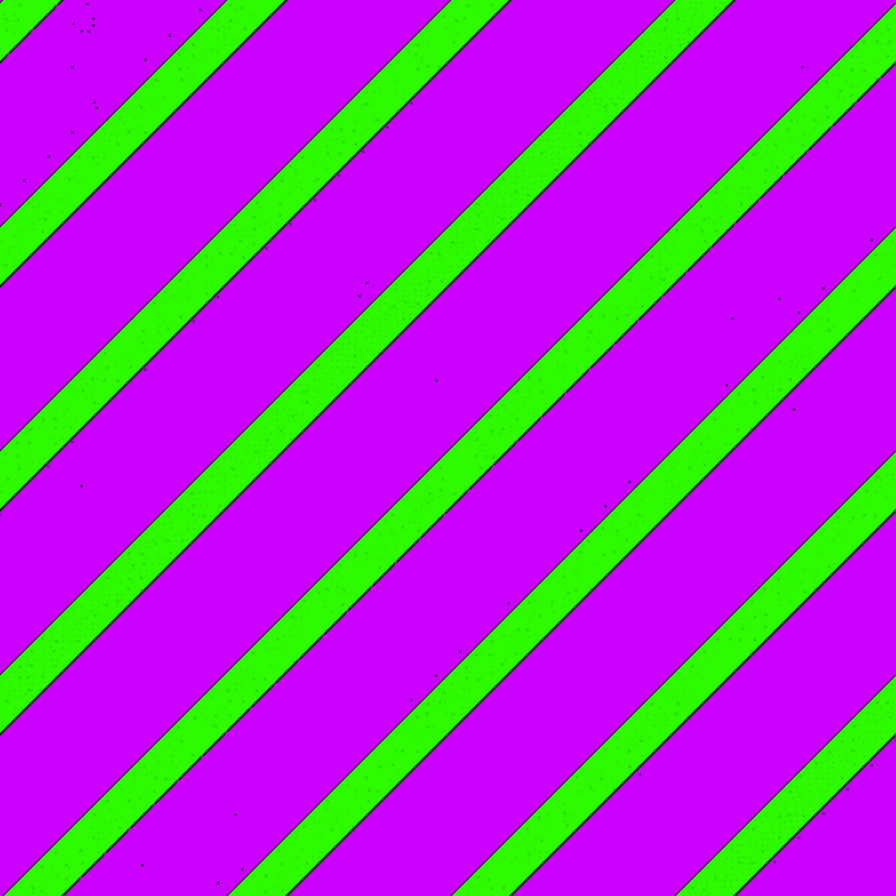
Write a three.js fragment shader that draws this pattern.

```glsl
varying vec2 vUv;

#define REPEATS 4.0
#define STRIPE_START 0.012
#define STRIPE_END 0.279
#define UPPER_LINE 0.0014
#define LOWER_LINE 0.0024
#define SOFT 0.0009
#define DASHES 37.0
#define SPECK 0.0012
#define PURPLE vec3(0.80, 0.0, 1.0)
#define GREEN vec3(0.18, 0.98, 0.0)
#define INK vec3(0.01, 0.10, 0.0)
#define SPECK_INK vec3(0.16, 0.0, 0.20)

float hash(vec2 p) {
  vec3 q = fract(vec3(p.xyx) * 0.1031);
  q += dot(q, q.yzx + 33.33);
  return fract((q.x + q.y) * q.z);
}

// Soft line of the given width centred on d = 0
float line(float d, float width) {
  return 1.0 - smoothstep(0.5 * width - SOFT, 0.5 * width + SOFT, abs(d));
}

// Square speck with soft edges
float speck(vec2 p, float size) {
  vec2 a = abs(p);
  return 1.0 - smoothstep(size - SOFT, size + SOFT, max(a.x, a.y));
}

// Evenly spaced specks beside a stripe, some of them missing
float speckRow(float s, float offset, float chance, float seed) {
  float t = vUv.x * DASHES + 0.5;
  float cell = mod(floor(t), DASHES);
  float dx = (fract(t) - 0.5) / DASHES;
  float dy = dx - (s - offset) / REPEATS;
  return speck(vec2(dx, dy), SPECK) * step(hash(vec2(cell, seed)), chance);
}

// Randomly placed specks, one at most in each cell
float scatter(float cells, float chance, float size, float seed) {
  vec2 g = vUv * cells;
  vec2 id = mod(floor(g), cells) + seed;
  vec2 jitter = 0.3 + 0.4 * vec2(hash(id + 17.3), hash(id + 41.7));
  return speck((fract(g) - jitter) / cells, size) * step(hash(id), chance);
}

void main() {
  // Position across the stripes, and which of the wrapped stripes this is
  float u = (vUv.x + 1.0 - vUv.y) * REPEATS;
  float index = floor(u + 0.35);
  float s = u - index;
  float band = mod(index, REPEATS);
  float toCanvas = 0.70711 / REPEATS;
  float fromStart = (s - STRIPE_START) * toCanvas;
  float fromEnd = (s - STRIPE_END) * toCanvas;

  // Specks along the stripes
  float x = vUv.x;
  float specks = 0.0;
  if (band == 1.0) {
    specks = x > 0.26 ? speckRow(s, -0.037, 0.55, 3.0)
                      : speckRow(s, -0.085, 0.8, 5.0);
  } else if (band == 2.0 && x < 0.52) {
    specks = 0.6 * speckRow(s, 0.299, 0.6, 7.0);
  } else if (band == 3.0 && x > 0.84) {
    specks = 0.9 * speckRow(s, 0.308, 0.85, 9.0);
  }

  // Small diagonal cluster of stray specks
  vec2 c = fract(vUv - vec2(0.10, 0.975) + 0.5) - 0.5;
  float spread = length(vec2(c.x + c.y, 2.0 * (c.x - c.y)));
  float strays = scatter(128.0, 0.5 * exp(-spread * spread * 1200.0) + 0.004 * step(spread, 0.3), SPECK, 2.0);
  vec3 color = mix(PURPLE, SPECK_INK, max(specks, strays));

  // Green fill with a faint mottle
  float fill = smoothstep(-SOFT, SOFT, fromStart) * (1.0 - smoothstep(-SOFT, SOFT, fromEnd));
  float mottle = 0.10 * scatter(72.0, 0.35, 0.0016, 11.0)
               + 0.05 * scatter(150.0, band == 3.0 ? 0.6 : 0.2, 0.0013, 23.0);
  color = mix(color, GREEN * (1.0 - mottle), fill);

  // Thin upper outline, heavier lower outline, broken on one stripe
  color = mix(color, INK, 0.85 * line(fromStart, UPPER_LINE));
  float dash = (fract(x * DASHES + 0.15) - 0.5) / DASHES;
  float gap = band == 0.0 ? 0.85 * line(dash, 0.0030) : 0.0;
  color = mix(color, mix(INK, PURPLE, gap), line(fromEnd, LOWER_LINE));

  gl_FragColor = vec4(color, 1.0);
}
```
